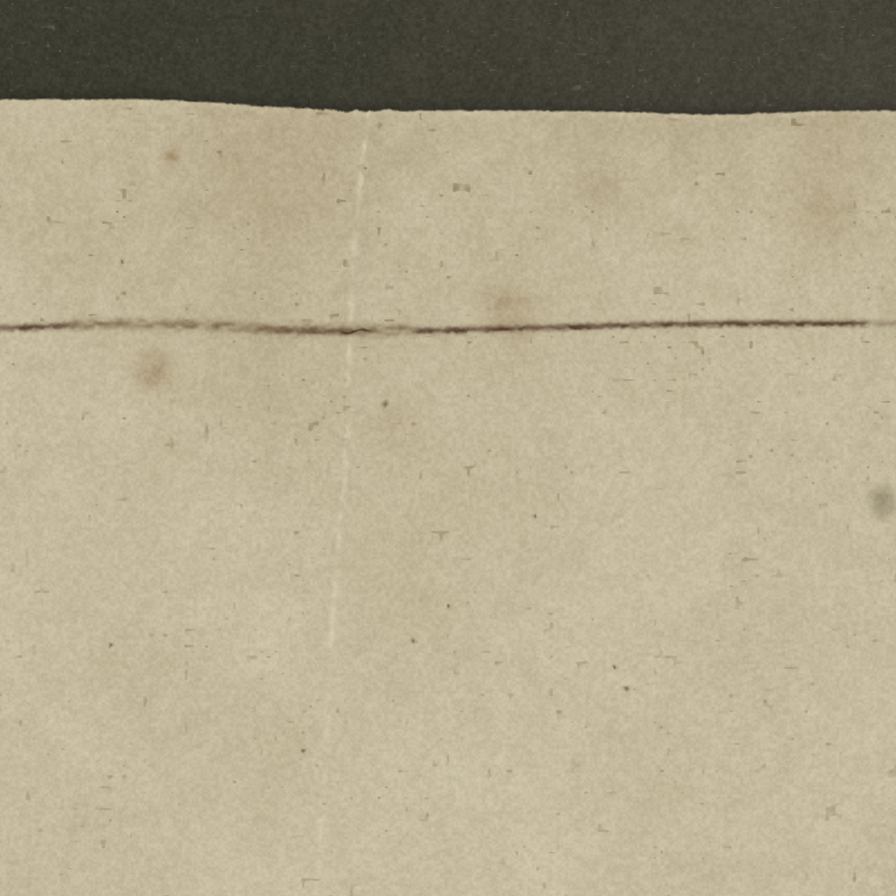
A WebGL 2 fragment shader for this texture:

```glsl
#version 300 es
precision highp float;
// Aged sheet of paper on a dark board: a wavy torn edge, a ruled ink line, and
// a pale broken fold. Layered value noise gives mottling, flecks and grain;
// stains and specks are soft ragged discs added in loops.
uniform vec2 u_resolution;
out vec4 fragColor;

const vec3 BOARD_LEFT = vec3(0.240, 0.236, 0.190);
const vec3 BOARD_RIGHT = vec3(0.290, 0.278, 0.240);
const vec3 PAPER_LIGHT = vec3(0.782, 0.740, 0.628);
const vec3 PAPER_AGED = vec3(0.680, 0.628, 0.505);
const vec3 STAIN = vec3(0.560, 0.460, 0.320);
const vec3 INK = vec3(0.330, 0.245, 0.185);
const vec3 FADED_INK = vec3(0.490, 0.415, 0.300);
const vec3 SPECK = vec3(0.380, 0.320, 0.220);
const vec3 FLECK = vec3(0.540, 0.470, 0.350);
const vec3 FOLD_LIGHT = vec3(0.825, 0.785, 0.680);
const float GRAIN = 0.085;
const float MOTTLE = 0.34;
const float INK_HALF_WIDTH = 0.0036;

// Stains: centre, radius, strength
const vec4 STAINS[9] = vec4[9](
  vec4(0.568, 0.652, 0.030, 0.38), vec4(0.171, 0.586, 0.022, 0.38),
  vec4(0.918, 0.760, 0.034, 0.22), vec4(0.192, 0.825, 0.009, 0.45),
  vec4(0.672, 0.785, 0.022, 0.14), vec4(0.446, 0.520, 0.026, 0.14),
  vec4(0.300, 0.800, 0.090, 0.10), vec4(0.460, 0.365, 0.090, 0.05),
  vec4(0.930, 0.828, 0.050, 0.12));
// Specks: centre, radius
const vec3 SPECKS[9] = vec3[9](
  vec3(0.430, 0.549, 0.0050), vec3(0.686, 0.256, 0.0038),
  vec3(0.699, 0.231, 0.0040), vec3(0.137, 0.707, 0.0036),
  vec3(0.597, 0.423, 0.0034), vec3(0.462, 0.285, 0.0034),
  vec3(0.123, 0.280, 0.0035), vec3(0.501, 0.323, 0.0030),
  vec3(0.338, 0.162, 0.0035));

float hash(vec2 cell) {
  uvec2 q = uvec2(ivec2(cell) + 4096) * uvec2(1597334673u, 3812015801u);
  uint n = (q.x ^ q.y) * 1597334673u;
  n = (n ^ (n >> 15)) * 2246822519u;
  return float((n ^ (n >> 13)) >> 8) / 16777216.0;
}

float noise(vec2 p) {
  vec2 i = floor(p), f = fract(p);
  f = f * f * (3.0 - 2.0 * f);
  return mix(mix(hash(i), hash(i + vec2(1, 0)), f.x),
             mix(hash(i + vec2(0, 1)), hash(i + vec2(1, 1)), f.x), f.y);
}

float fbm(vec2 p) {
  float sum = 0.0, amp = 0.5;
  for (int i = 0; i < 5; i++) {
    sum += amp * noise(p);
    p = mat2(1.6, 1.2, -1.2, 1.6) * p + 17.3;
    amp *= 0.5;
  }
  return sum;
}

float bump(float x, float centre, float width) {
  float d = (x - centre) / width;
  return exp(-d * d);
}

// One if x lies between a and b, with soft ends
float span(float x, float a, float b, float soft) {
  return smoothstep(a - soft, a + soft, x) * (1.0 - smoothstep(b - soft, b + soft, x));
}

float edgeHeight(float x) {
  float wave = 0.889 - 0.0125 * smoothstep(0.14, 0.42, x) - 0.004 * bump(x, 0.79, 0.09);
  float tear = 0.002 + 0.008 * bump(x, 0.39, 0.07);
  return wave + tear * (fbm(vec2(x * 70.0, 3.0)) - 0.5);
}

float inkHeight(float x) {
  return 0.634 + 0.003 * smoothstep(0.0, 0.1, x) - 0.007 * smoothstep(0.17, 0.38, x)
       + 0.009 * smoothstep(0.38, 0.85, x);
}

vec3 paper(vec2 p, float grain) {
  // Broad tone: aged towards the top and beside the fold
  float top = smoothstep(0.35, 0.88, p.y);
  float age = 0.09 + 0.24 * top + 0.12 * bump(p.x, 0.30, 0.10) * smoothstep(0.1, 0.7, p.y);
  age += MOTTLE * (1.1 * (fbm(p * 7.0) - 0.48) + (0.9 + 0.5 * top) * (fbm(p * 34.0 + 9.0) - 0.48));
  age += 0.35 * smoothstep(0.93, 1.0, p.x) * smoothstep(0.3, 0.0, p.y) * noise(p * 110.0);
  age += 0.18 * bump(p.y, 0.865, 0.018) * smoothstep(0.45, 0.8, p.x);
  vec3 col = mix(PAPER_LIGHT, PAPER_AGED, clamp(age, -0.15, 1.2));

  float ragged = 0.3 + 1.4 * fbm(p * 60.0);
  for (int i = 0; i < 9; i++) {
    float d = length(p - STAINS[i].xy) / STAINS[i].z;
    col = mix(col, STAIN, min(STAINS[i].w * exp(-d * d) * ragged, 1.0));
  }
  float greySpot = smoothstep(0.022, 0.004, length((p - vec2(0.986, 0.440)) * vec2(1.0, 0.8)));
  col = mix(col, vec3(0.48, 0.45, 0.36), 0.55 * greySpot * ragged);

  // Irregular flecks where fine noise peaks, denser near the top
  float fleck = smoothstep(0.80, 0.98, noise(p * vec2(130.0, 165.0) + 5.0));
  fleck *= smoothstep(0.48, 0.85, noise(p * 42.0 + 60.0));
  col = mix(col, FLECK, (0.40 + 0.30 * top) * fleck);
  vec2 warp = 0.003 * (vec2(noise(p * 240.0), noise(p * 240.0 + 90.0)) - 0.5);
  for (int i = 0; i < 9; i++) {
    float d = length(p + warp - SPECKS[i].xy) / SPECKS[i].z;
    col = mix(col, SPECK, 0.70 * exp(-2.2 * d * d));
  }

  // Fold: thin ridge worn into short pale pieces
  float foldX = 0.354 + 0.056 * p.y + 0.008 * smoothstep(0.7, 0.88, p.y) + 0.005 * bump(p.y, 0.5, 0.12);
  foldX += 0.006 * (fbm(vec2(4.0, p.y * 60.0)) - 0.5);
  float wear = smoothstep(0.25, 0.75, noise(vec2(p.x * 60.0, p.y * 85.0)));
  wear *= 0.45 + 0.5 * noise(vec2(2.0, p.y * 16.0));
  col = mix(col, FOLD_LIGHT, wear * bump(p.x, foldX, 0.0034));
  col *= 1.0 - 0.02 * bump(p.x, foldX + 0.008, 0.008) * top;

  // Ruled line: strong at both sides, worn and feathered around the fold
  float feather = noise(p * vec2(210.0, 240.0));
  float dy = p.y - inkHeight(p.x) + 0.0022 * (feather - 0.5);
  float strong = 0.85 * span(p.x, -0.1, 0.085, 0.025) + 0.92 * span(p.x, 0.463, 0.970, 0.008)
               + 0.55 * span(p.x, 0.28, 0.405, 0.05) + 0.35 * span(p.x, 0.975, 1.1, 0.006);
  float faded = span(p.x, 0.08, 0.46, 0.015);
  float rough = 0.25 + 1.1 * noise(p * vec2(120.0, 230.0) + 40.0);
  col = mix(col, FADED_INK, min(0.72 * faded * rough, 0.9) * bump(dy, 0.001, 0.0062));
  float pressure = 0.72 + 0.4 * noise(vec2(p.x * 75.0, 6.0));
  float core = bump(dy, 0.0, INK_HALF_WIDTH) * (0.8 + 0.3 * feather);
  col = mix(col, INK, clamp(strong * pressure * core, 0.0, 0.95));
  float crack = bump(dy, 0.0015 * sin(p.x * 190.0), 0.0016) * span(p.x, 0.382, 0.412, 0.006);
  col = mix(col, vec3(0.16, 0.12, 0.08), 0.75 * crack * min(rough, 1.0));
  return col + GRAIN * grain;
}

vec3 board(vec2 p, float grain) {
  float light = smoothstep(0.1, 1.0, p.x) * 0.75 + 0.6 * (fbm(p * 9.0) - 0.45);
  vec3 col = mix(BOARD_LEFT, BOARD_RIGHT, clamp(light, 0.0, 1.0));
  float fibre = smoothstep(0.86, 0.98, noise(p * vec2(150.0, 230.0)));
  return col + 0.10 * fibre * noise(p * 30.0) + 0.9 * GRAIN * grain;
}

void main() {
  vec2 p = gl_FragCoord.xy / u_resolution;
  float pixel = 1.0 / u_resolution.y;
  float grain = 0.5 * noise(p * 400.0) + 0.5 * noise(p * 215.0 + 31.0) - 0.5;

  // Torn edge: thin pale rim on the sheet and a contact shadow on the board
  float depth = edgeHeight(p.x) - p.y + 0.0012 * (noise(p * 260.0) - 0.5);
  vec3 sheet = paper(p, grain) + 0.035 * bump(depth, 0.003, 0.003) * noise(p * 70.0);
  vec3 backing = board(p, grain) * (1.0 - 0.25 * exp(-max(-depth, 0.0) / 0.007));
  float cover = smoothstep(-0.0008 - pixel, 0.0008 + pixel, depth);
  fragColor = vec4(clamp(mix(backing, sheet, cover), 0.0, 1.0), 1.0);
}
```
